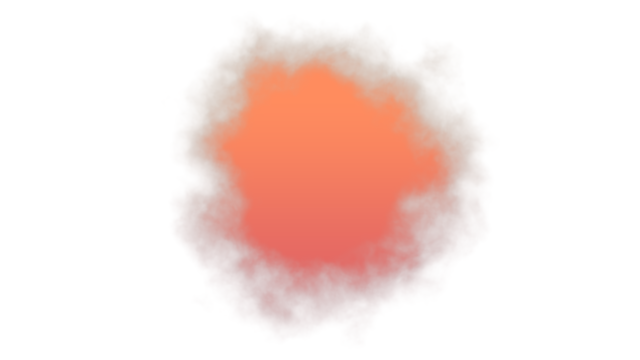
This background is drawn by a Shadertoy shader. Its source:

```glsl
// A soft ball of coral smoke on white: a radial thickness, bent by a few
// broad swells and dents and frayed by fractal noise, drives both the opacity
// and the shift from ashen rim to glowing core.

#define CENTRE vec2(0.02, 0.01)
#define OUTER_RADIUS 0.46
#define RIM_WIDTH 0.24
#define WISP_SCALE 8.5
#define WISP_STRENGTH 0.85
#define WARP 0.035
#define CORE_TOP vec3(1.0, 0.55, 0.37)
#define CORE_LOW vec3(0.89, 0.40, 0.39)
#define ASH_TOP vec3(0.71, 0.63, 0.57)
#define ASH_LOW vec3(0.71, 0.58, 0.59)

float hash(vec2 p) {
    vec3 h = fract(vec3(p.xyx) * 0.1031);
    h += dot(h, h.yzx + 33.33);
    return fract((h.x + h.y) * h.z);
}

// Smooth value noise
float noise(vec2 p) {
    vec2 cell = floor(p), f = fract(p);
    f = f * f * f * (f * (f * 6.0 - 15.0) + 10.0);
    float low = mix(hash(cell), hash(cell + vec2(1, 0)), f.x);
    float high = mix(hash(cell + vec2(0, 1)), hash(cell + vec2(1, 1)), f.x);
    return mix(low, high, f.y);
}

// Fractal noise, roughly centred on zero; each octave is turned
float fbm(vec2 p) {
    float sum = 0.0, weight = 0.5;
    for (int i = 0; i < 5; i++) {
        sum += weight * (noise(p) - 0.5);
        p = mat2(1.6, 1.2, -1.2, 1.6) * p + 17.3;
        weight *= 0.5;
    }
    return sum;
}

// Round bump with soft falloff
float swell(vec2 p, vec2 centre, float radius) {
    vec2 d = (p - centre) / radius;
    return exp(-dot(d, d));
}

// Thickness: 0 at the outer edge, 1 and more in the core
float thickness(vec2 p) {
    vec2 bend = vec2(fbm(p * 7.0 + 41.0), fbm(p * 7.0 + 73.0));
    vec2 q = p + WARP * bend;
    float r = length(q - CENTRE);
    float t = (OUTER_RADIUS - r) / RIM_WIDTH;

    // Swells: crown, upper left, left flank, right flank, lower left
    t += 0.14 * swell(q, vec2(0.02, 0.27), 0.10);
    t += 0.16 * swell(q, vec2(-0.20, 0.27), 0.08);
    t += 0.14 * swell(q, vec2(-0.23, 0.03), 0.08);
    t += 0.12 * swell(q, vec2(0.27, 0.05), 0.07);
    t += 0.20 * swell(q, vec2(-0.33, -0.16), 0.07);

    // Dents: lower right, lower left, base
    t -= 0.22 * swell(q, vec2(0.26, -0.08), 0.08);
    t -= 0.15 * swell(q, vec2(-0.25, -0.11), 0.07);
    t -= 0.12 * swell(q, vec2(0.02, -0.29), 0.12);

    // Fray the rim, keep the core calm
    float fray = smoothstep(0.08, 0.28, r);
    return t + WISP_STRENGTH * fray * fbm(q * WISP_SCALE + 5.0);
}

void mainImage(out vec4 fragColor, in vec2 fragCoord) {
    vec2 p = (fragCoord - 0.5 * iResolution.xy) / iResolution.y;
    float t = thickness(p);

    float opacity = smoothstep(0.0, 1.0, t);
    float glow = smoothstep(0.4, 1.05, t);
    float rise = smoothstep(-0.32, 0.26, p.y);

    vec3 core = mix(CORE_LOW, CORE_TOP, rise);
    vec3 ash = mix(ASH_LOW, ASH_TOP, rise);
    vec3 smoke = mix(ash, core, glow);
    fragColor = vec4(mix(vec3(1.0), smoke, opacity), 1.0);
}
```
